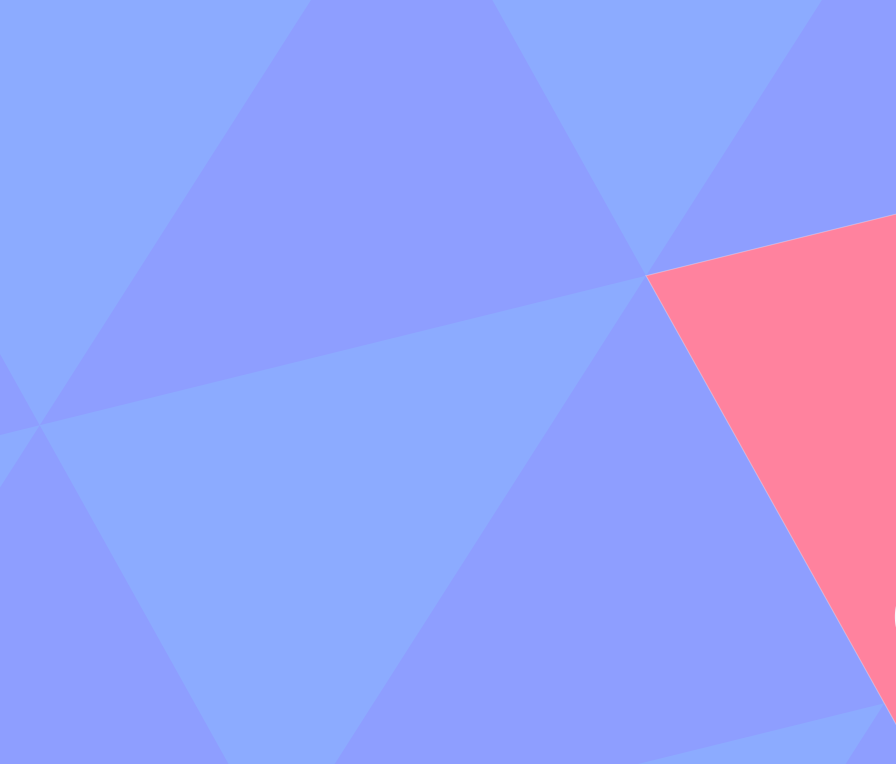
This background is drawn by a Shadertoy shader. Its source:

```glsl
const vec3 VIOLET_BLUE = vec3(0.555, 0.620, 1.0);
const vec3 SKY_BLUE    = vec3(0.550, 0.670, 1.0);
const vec3 PINK        = vec3(1.0, 0.510, 0.620);
const vec3 PALE        = vec3(0.97, 0.95, 0.97);

// Lengths are in canvas heights
const vec2 LATTICE_ORIGIN = vec2(0.8456, 0.6391);
const vec2 EDGE_A = vec2(0.7936, 0.1957);
const vec2 EDGE_B = vec2(0.3119, -0.5596);
const vec2 DISC_CENTER = vec2(1.2401, 0.1927);
const float DISC_RADIUS = 0.0688;
const float SEAM_WIDTH = 0.0015;
const float SEAM_STRENGTH = 0.3;
const float PI = 3.14159265;

// Sign that flips at each whole number, softened over one pixel
vec3 stripeSign(vec3 x, vec3 pixelStep) {
    return clamp(2.0 * sin(PI * x) / (PI * pixelStep), -1.0, 1.0);
}

float coverage(float distance, float pixel) {
    return clamp(0.5 + distance / pixel, 0.0, 1.0);
}

void mainImage(out vec4 fragColor, in vec2 fragCoord) {
    float pixel = 1.0 / iResolution.y;
    vec2 p = fragCoord * pixel;

    // Skewed coordinates along two edges of the triangular lattice
    mat2 toLattice = inverse(mat2(EDGE_A, EDGE_B));
    vec2 uv = toLattice * (p - LATTICE_ORIGIN);
    vec2 gradU = vec2(toLattice[0].x, toLattice[1].x);
    vec2 gradV = vec2(toLattice[0].y, toLattice[1].y);
    vec3 slope = vec3(length(gradU), length(gradV), length(gradU + gradV));

    // Three families of lines alternate the triangles
    vec3 side = stripeSign(vec3(uv, uv.x + uv.y), slope * pixel);
    float isLight = 0.5 + 0.5 * side.x * side.y * side.z;
    vec3 color = mix(VIOLET_BLUE, SKY_BLUE, isLight);

    // Pink wedge with a thin pale seam
    float wedge = min(uv.x / slope.x, uv.y / slope.y);
    color = mix(color, PINK, coverage(wedge, pixel));
    float seam = 1.0 - smoothstep(0.0, SEAM_WIDTH, abs(wedge));
    color = mix(color, PALE, SEAM_STRENGTH * seam);

    // Pale disc cut by the right border
    float disc = DISC_RADIUS - length(p - DISC_CENTER);
    color = mix(color, PALE, coverage(disc, pixel));

    fragColor = vec4(color, 1.0);
}
```
